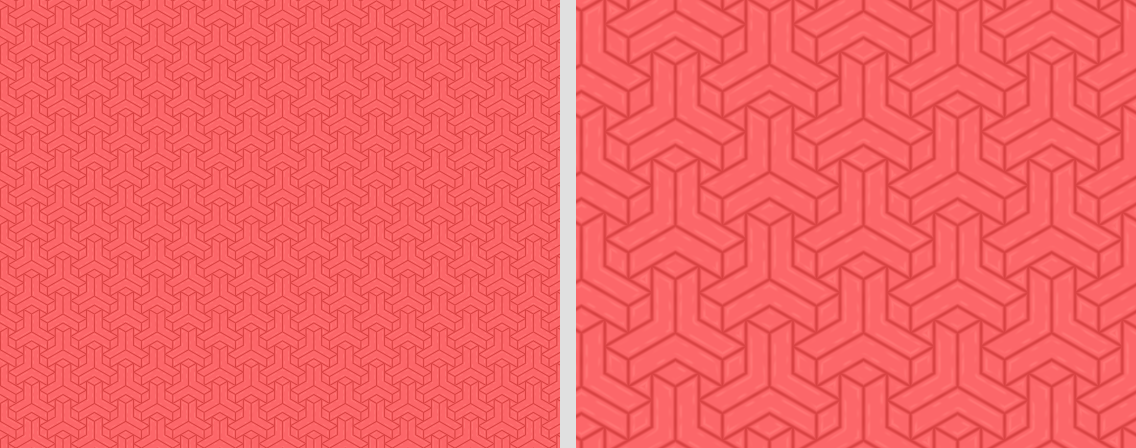
Left: the whole. Right: its middle third, enlarged.
This pattern is drawn by a WebGL 1 fragment shader. Its source:

```glsl
precision highp float;

uniform vec2 u_resolution;

#define REPEATS vec2(8.93, 12.52)
#define PHASE vec2(0.505, 0.245)
#define LINE_SOFTNESS 0.12
#define HALO_DISTANCE 0.2
#define HALO_WIDTH 0.09
#define WEAR 0.14
#define FACE_COLOR vec3(0.99, 0.40, 0.41)
#define LINE_COLOR vec3(0.84, 0.25, 0.25)
#define HALO_COLOR vec3(1.0, 0.455, 0.455)

const float ROOT3 = 1.7320508;
const float HALF_ARM = 0.5 * ROOT3;
const float COLUMN = 2.0 * ROOT3;
const float ROW = 4.0;

float segmentDistance(vec2 p, vec2 a, vec2 b) {
    vec2 ab = b - a;
    vec2 ap = p - a;
    return length(ap - ab * clamp(dot(ap, ab) / dot(ab, ab), 0.0, 1.0));
}

// Upright arm: ridge, side edge and the rhombus cap, mirrored in x.
float armDistance(vec2 p) {
    p.x = abs(p.x);
    vec2 shoulder = vec2(HALF_ARM, 2.5);
    float ridge = segmentDistance(p, vec2(0.0), vec2(0.0, 2.0));
    float side = segmentDistance(p, vec2(HALF_ARM, 0.5), shoulder);
    float capFront = segmentDistance(p, vec2(0.0, 2.0), shoulder);
    float capBack = segmentDistance(p, vec2(0.0, 3.0), shoulder);
    return min(min(ridge, side), min(capFront, capBack));
}

// Three arms, a third of a turn apart.
float tripodDistance(vec2 p) {
    mat2 thirdTurn = mat2(-0.5, HALF_ARM, -HALF_ARM, -0.5);
    float d = 1e3;
    for (int i = 0; i < 3; i++) {
        d = min(d, armDistance(p));
        p = thirdTurn * p;
    }
    return d;
}

// Staggered columns of interlocking tripods.
float latticeDistance(vec2 p) {
    float nearest = floor(p.x / COLUMN + 0.5);
    float d = 1e3;
    for (int i = -1; i <= 1; i++) {
        float column = nearest + float(i);
        float stagger = 0.5 * ROW * mod(column, 2.0);
        vec2 local = vec2(p.x - column * COLUMN,
                          mod(p.y - stagger + 2.5, ROW) - 2.5);
        d = min(d, tripodDistance(local));
        d = min(d, tripodDistance(local + vec2(0.0, ROW)));
    }
    return d;
}

// Layered sines for slight unevenness, about -1 to 1.
float grain(vec2 p) {
    float fine = sin(p.x * 7.3 + 2.0 * sin(p.y * 2.9));
    float cross = sin(p.y * 8.1 + 2.0 * sin(p.x * 3.7));
    float broad = sin(p.x * 0.9 + p.y * 1.3);
    return 0.4 * fine + 0.4 * cross + 0.2 * broad;
}

void main() {
    // One unit is a quarter of the vertical repeat.
    vec2 scale = vec2(2.0 * COLUMN, ROW);
    vec2 p = (gl_FragCoord.xy / u_resolution * REPEATS - PHASE) * scale;
    float pixel = scale.x * REPEATS.x / u_resolution.x;

    float d = latticeDistance(p);
    float uneven = grain(p);

    // Soft grooves with a patchy pale rim beside them.
    float line = 1.0 - smoothstep(0.0, max(LINE_SOFTNESS, pixel), d);
    line *= 1.0 - WEAR * (0.5 + 0.5 * uneven);
    float halo = 1.0 - smoothstep(0.0, HALO_WIDTH, abs(d - HALO_DISTANCE));
    halo *= smoothstep(-0.4, 0.5, uneven);

    vec3 color = mix(FACE_COLOR, HALO_COLOR, halo);
    color = mix(color, LINE_COLOR, line);
    gl_FragColor = vec4(color, 1.0);
}
```
